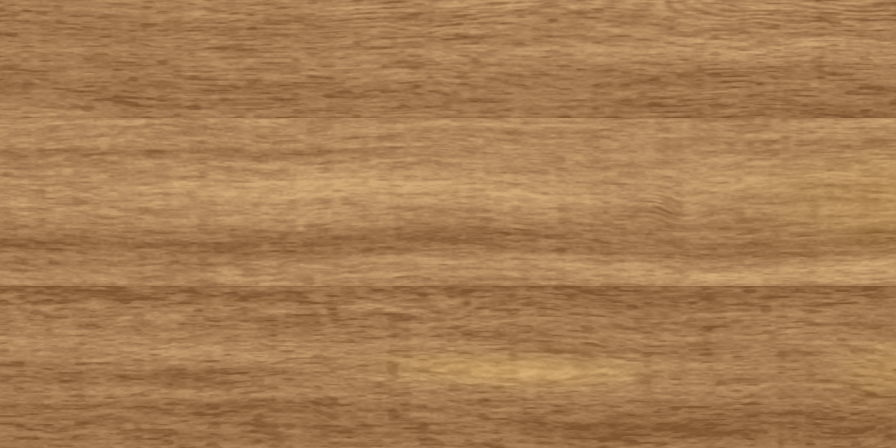
Give the GLSL for this texture, as a Shadertoy shader.

```glsl
#define DARK vec3(0.565, 0.402, 0.250)
#define MID vec3(0.657, 0.497, 0.335)
#define LIGHT vec3(0.755, 0.598, 0.413)
#define GOLD vec3(0.780, 0.620, 0.360)
#define SEAM_LOW 0.362
#define SEAM_HIGH 0.737
#define EYE vec2(1.13, 0.170)
#define KNOT vec2(1.49, 0.530)
#define STREAKS 0.95
#define FIBRES 0.46
#define PORES 0.36
#define FIGURE 0.17

float hash(vec2 p) {
    return fract(sin(dot(p, vec2(127.1, 311.7))) * 43758.5453);
}

float noise(vec2 p) {
    vec2 i = floor(p), f = fract(p);
    f = f * f * (3.0 - 2.0 * f);
    vec2 e = vec2(0.0, 1.0);
    return mix(mix(hash(i), hash(i + e.yx), f.x),
               mix(hash(i + e.xy), hash(i + e.yy), f.x), f.y);
}

float fbm(vec2 p) {
    float sum = 0.0, amp = 0.533;
    for (int i = 0; i < 4; i++) {
        sum += amp * noise(p);
        p = p * 2.03 + 17.3;
        amp *= 0.5;
    }
    return sum;
}

// Soft horizontal band, 1 at its centre line
float band(float y, float centre, float width) {
    float d = (y - centre) / width;
    return exp(-d * d);
}

// Soft ellipse, 1 at its centre
float spot(vec2 p, vec2 centre, vec2 size) {
    vec2 d = (p - centre) / size;
    return exp(-dot(d, d));
}

void mainImage(out vec4 fragColor, in vec2 fragCoord) {
    vec2 p = fragCoord / iResolution.y;
    float low = 1.0 - step(SEAM_LOW, p.y);
    float high = step(SEAM_HIGH, p.y);
    float middle = 1.0 - low - high;
    vec2 seed = vec2(13.7, 41.3) * (high - low + 2.0);

    // Grain wanders gently and parts around the eye and the knot
    vec2 g = p;
    g.y += 0.045 * (fbm(p * vec2(1.6, 3.0) + seed) - 0.5);
    g.y += 0.006 * (noise(p * vec2(7.0, 16.0) + seed) - 0.5);
    float eye = spot(g, EYE, vec2(0.27, 0.034));
    float knot = spot(p, KNOT, vec2(0.09, 0.035));
    g.y -= 0.6 * (g.y - EYE.y) * eye;
    g.y += 0.012 * knot * sin((p.x - KNOT.x) * 28.0);

    // Plank tones and long dark bands
    float tone = 0.40 * high + 0.70 * middle + 0.37 * low;
    tone -= 0.44 * band(g.y, 0.455, 0.033) * middle;
    tone -= 0.30 * band(g.y, 0.655, 0.012) * (1.0 - smoothstep(0.3, 1.5, p.x));
    tone -= 0.42 * band(g.y, 0.157, 0.014) * (1.0 - smoothstep(0.4, 0.9, p.x));
    tone += 0.18 * band(g.y, 0.890, 0.025) - 0.14 * band(g.y, 0.780, 0.035);
    tone += 0.14 * band(g.y, 0.200, 0.045) - 0.12 * band(g.y, 0.040, 0.050);

    // Streaks from broad to fine
    tone += STREAKS * (fbm(g * vec2(0.7, 11.0) + seed) - 0.5);
    tone += 0.65 * STREAKS * (fbm(g * vec2(2.2, 42.0) + seed) - 0.5);
    tone += FIBRES * (noise(g * vec2(11.0, 150.0) + seed) - 0.5);
    tone += FIBRES * (noise(g * vec2(50.0, 210.0) + seed) - 0.5);
    tone += 0.5 * FIBRES * (noise(p * vec2(130.0, 250.0) + seed) - 0.5);

    // Short dark pores, denser in the brown planks
    float pore = smoothstep(0.60, 0.85, noise(g * vec2(30.0, 165.0) + seed + 71.0));
    tone -= PORES * (pore - 0.18) * (1.0 - 0.4 * middle);

    // Arched figure: contour lines of a slow field near the plank tops
    float field = noise(g * vec2(2.3, 8.0) + seed) + 0.12 * noise(g * vec2(13.0, 30.0));
    float arches = sin(field * 80.0);
    float patches = smoothstep(0.35, 0.65, noise(p * vec2(1.7, 2.0) + seed + 5.0));
    float tops = band(p.y, 0.98, 0.07) + band(p.y, 0.32, 0.055) * low;
    tone += FIGURE * arches * patches * tops;

    // Pale eye with nested rings, and a small dark knot
    float rings = sin(22.0 * length((p - EYE) / vec2(0.27, 0.038)) + 5.0 * field);
    tone += eye * (0.42 + 0.12 * rings);
    tone -= 0.35 * knot * smoothstep(0.45, 0.75, noise(g * vec2(18.0, 75.0)));

    // Seams between planks
    float seam = min(abs(p.y - SEAM_LOW), abs(p.y - SEAM_HIGH));
    tone -= 0.20 * (1.0 - smoothstep(0.001, 0.006, seam));

    // Tone to colour, with gold in the eye and toward the right edge
    tone = clamp(tone, -0.35, 1.30);
    vec3 color = tone < 0.5 ? mix(DARK, MID, tone * 2.0) : mix(MID, LIGHT, tone * 2.0 - 1.0);
    float edge = spot(p, vec2(2.02, 0.17), vec2(0.14, 0.06))
               + spot(p, vec2(2.05, 0.55), vec2(0.30, 0.11));
    float gold = clamp(0.55 * eye + 0.45 * edge, 0.0, 0.6);
    color = mix(color, GOLD + 0.14 * (tone - 0.7), gold);
    fragColor = vec4(color, 1.0);
}
```
